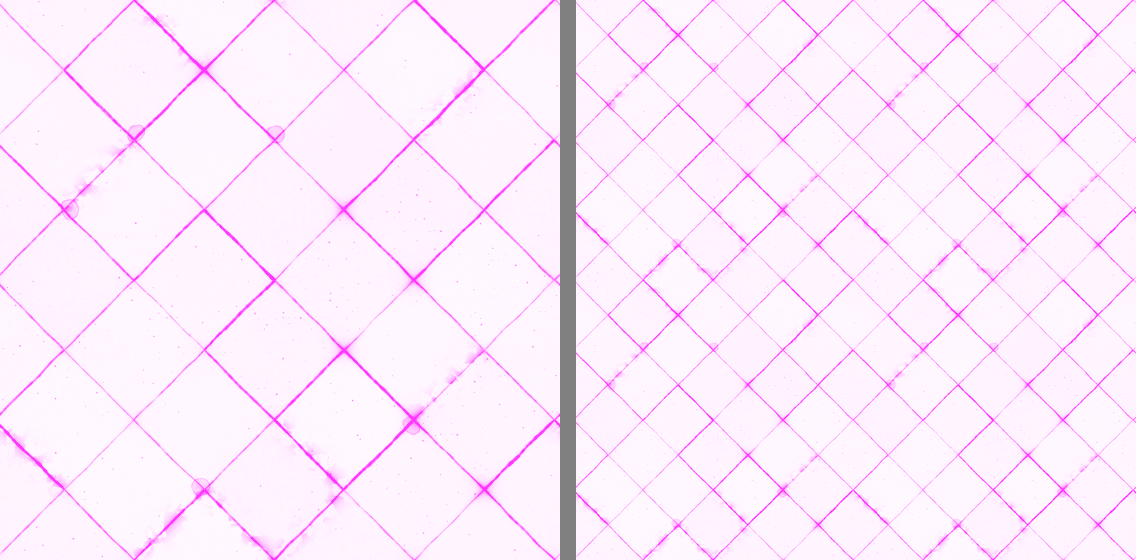
Left: one tile. Right: repeated 2 by 2.
This pattern is drawn by a Shadertoy shader. Its source:

```glsl
#define REPEATS 4.0
#define SHIFT vec2(-0.042, 0.0)
#define PAPER_GREEN 0.972
#define INK_GREEN 0.22
#define SEAM_THIN 0.0008
#define SEAM_THICK 0.0024
#define WOBBLE 0.010
#define TILE_TONE 0.020
#define SPECK_GRID 96.0
#define STAINED_NODES 0.20
#define RING_NODES 0.10

float hash(vec2 p) {
    return fract(sin(dot(p, vec2(127.1, 311.7))) * 43758.5453);
}

// Value noise that wraps once per canvas
float noise(vec2 uv, float freq) {
    vec2 q = uv * freq, i = floor(q), f = q - i;
    f = f * f * (3.0 - 2.0 * f);
    vec2 lo = mod(i, freq), hi = mod(i + 1.0, freq);
    return mix(mix(hash(lo), hash(vec2(hi.x, lo.y)), f.x),
               mix(hash(vec2(lo.x, hi.y)), hash(hi), f.x), f.y);
}

float fbm(vec2 uv, float freq) {
    return 0.5 * noise(uv, freq) + 0.3 * noise(uv, freq * 2.0) + 0.2 * noise(uv, freq * 4.0);
}

// Diagonal lattice position to a canvas position that wraps
vec2 wrapId(vec2 diag) {
    return mod(0.5 * vec2(diag.x + diag.y, diag.x - diag.y), REPEATS);
}

float seamDistance(float across) {
    return abs(across - round(across)) / (sqrt(2.0) * REPEATS);
}

// One worn seam between neighbouring tiles
float seamInk(vec2 uv, float d, vec2 id, float aa) {
    float weight = hash(id + 3.7);
    float rough = noise(uv, 180.0);
    float width = mix(SEAM_THIN, SEAM_THICK, weight) * (0.45 + 0.6 * noise(uv, 36.0) + 0.5 * rough);
    float line = 1.0 - smoothstep(width - aa, width + aa, d);
    float wear = mix(0.45, 1.0, smoothstep(0.22, 0.55, fbm(uv, 48.0) + 0.25 * weight));
    float ink = line * wear * mix(0.55, 1.0, weight) * (0.75 + 0.35 * rough);

    // Flaking along a few seams
    float flaky = step(0.86, hash(id + 8.1));
    float flakes = smoothstep(0.50, 0.66, fbm(uv, 56.0)) * exp(-d / 0.009);
    float halo = 0.10 * weight * exp(-d / 0.003);
    return ink + 0.5 * flaky * flakes + halo;
}

// Smears and curled rings at the crossings
float nodeInk(vec2 uv, vec2 offset, float d, vec2 id) {
    float r = length(offset);
    float stained = step(1.0 - STAINED_NODES, hash(id + 5.3));
    float grime = 0.6 + 0.8 * fbm(uv, 64.0);
    float smear = exp(-d / 0.0035) * exp(-r / 0.018) + 0.35 * exp(-r / 0.010);
    float ink = mix(0.16, 0.85, stained) * smear * grime;

    float ringed = step(1.0 - RING_NODES, hash(id + 11.9));
    float turn = 6.2832 * hash(id + 2.4);
    vec2 center = 0.010 * vec2(cos(turn), sin(turn));
    float rim = length(offset - center) - 0.009 - 0.012 * fbm(uv, 40.0);
    float petal = 0.16 * (1.0 - smoothstep(-0.001, 0.001, rim));
    petal += 0.26 * (1.0 - smoothstep(0.0004, 0.0022, abs(rim)));
    return ink + ringed * petal * grime;
}

// Scattered dots, each kept inside its own grid cell
float speckInk(vec2 uv, float density, float aa) {
    vec2 q = uv * SPECK_GRID, cell = mod(floor(q), SPECK_GRID);
    vec2 spot = 0.25 + 0.5 * vec2(hash(cell + 0.3), hash(cell + 0.7));
    float size = hash(cell + 1.9);
    float radius = mix(0.0004, 0.0014, size * size * size);
    float d = length(fract(q) - spot) / SPECK_GRID;
    float present = step(1.0 - density, hash(cell + 4.6));
    return present * (0.25 + 0.4 * size) * (1.0 - smoothstep(radius - aa, radius + aa, d));
}

void mainImage(out vec4 fragColor, in vec2 fragCoord) {
    vec2 uv = fragCoord / iResolution.xy;
    float aa = 0.75 / iResolution.y;

    // Slightly wavering diagonal lattice
    vec2 p = uv * REPEATS - SHIFT;
    p += WOBBLE * (vec2(noise(uv, 28.0), noise(uv, 31.0)) - 0.5);
    vec2 diag = vec2(p.x + p.y, p.x - p.y);
    vec2 cell = floor(diag), node = round(diag);
    float dA = seamDistance(diag.x), dB = seamDistance(diag.y);

    // Seams and crossings
    float ink = max(seamInk(uv, dA, wrapId(vec2(node.x, cell.y + 0.5)), aa),
                    seamInk(uv, dB, wrapId(vec2(cell.x + 0.5, node.y)), aa));
    vec2 local = diag - node;
    vec2 offset = 0.5 * vec2(local.x + local.y, local.x - local.y) / REPEATS;
    ink += nodeInk(uv, offset, min(dA, dB), wrapId(node));

    // Specks, denser on some tiles
    vec2 tile = wrapId(cell + 0.5);
    float dirt = hash(tile + 6.2);
    ink += speckInk(uv, mix(0.02, 0.20, dirt * dirt * dirt), aa);

    // Tile tone, faint clouds and grain
    float paper = PAPER_GREEN - TILE_TONE * hash(tile + 9.5);
    paper += 0.016 * (fbm(uv, 6.0) - 0.5) + 0.012 * (noise(uv, 240.0) - 0.5);
    float green = mix(paper, INK_GREEN, clamp(ink, 0.0, 1.0));
    fragColor = vec4(1.0, green, 1.0, 1.0);
}
```
